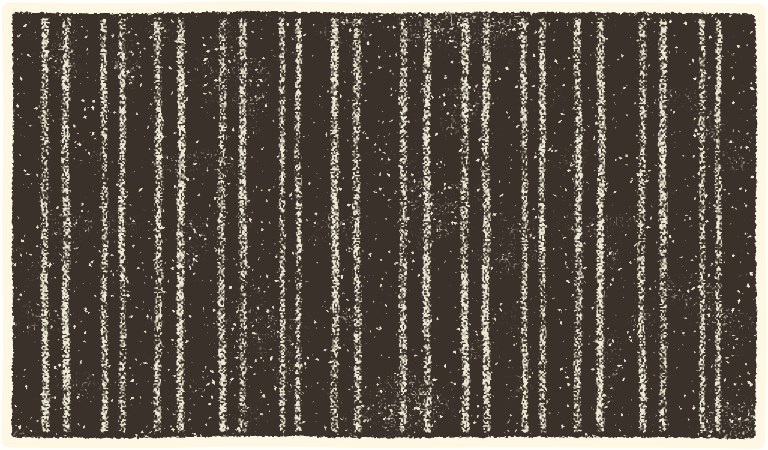
Give the GLSL for this pattern, as a Shadertoy shader.

```glsl
// Dark inked plate on cream paper, crossed by twelve pairs of chalky vertical stripes.
// Pair spacing and wear cycle every seven pairs; a softly thresholded value noise turns
// coverage into grain, and hashed cells scatter angular chips of bare paper over the ink.

const float HEIGHT = 450.0;              // design units down the canvas
const vec3 INK = vec3(0.226, 0.193, 0.165);
const vec3 CHALK = vec3(0.93, 0.91, 0.825);
const vec3 PAPER = vec3(0.998, 0.967, 0.89);
const vec3 BACKDROP = vec3(1.0, 1.0, 0.985);

const vec2 PLATE_HALF = vec2(371.8, 212.3);
const vec2 PAPER_HALF = vec2(381.7, 222.6);
const float STRIPE_HALF_LENGTH = 207.0;

const float PAIRS = 12.0;
const float PITCH = 60.0;
const float FIRST_PAIR = -330.0;         // centre of the first cell
const int CYCLE = 7;
const float SHIFT[CYCLE] = float[](1.5, -1.0, -4.5, -1.5, -4.0, -8.0, 1.0);
const float GAP[CYCLE] = float[](21.0, 18.0, 23.0, 21.0, 16.5, 22.0, 24.0);

const float GRAIN_SIZE = 1.5;
const float GRAIN_SOFTNESS = 0.30;
const float CHIP_CELL = 8.0;
const int CHIP_LAYERS = 3;

// Worn patches: centre and radius
const vec3 WEAR[3] = vec3[](vec3(20.0, -180.0, 65.0),
                            vec3(90.0, 205.0, 75.0),
                            vec3(355.0, -200.0, 55.0));

float hash(vec2 p) {
    vec3 q = fract(p.xyx * 0.1031);
    q += dot(q, q.yzx + 33.33);
    return fract((q.x + q.y) * q.z);
}

float noise(vec2 p) {
    vec2 i = floor(p), f = fract(p);
    f = f * f * (3.0 - 2.0 * f);
    vec2 e = vec2(1.0, 0.0);
    return mix(mix(hash(i), hash(i + e), f.x),
               mix(hash(i + e.yx), hash(i + e.xx), f.x), f.y);
}

float roundBox(vec2 p, vec2 halfSize, float radius) {
    vec2 q = abs(p) - halfSize + radius;
    return length(max(q, 0.0)) + min(max(q.x, q.y), 0.0) - radius;
}

float fill(float d, float aa) {
    return 1.0 - smoothstep(-0.6 * aa, 0.6 * aa, d);
}

// Chalk density of the two stripes in the nearest pair
float stripes(vec2 p) {
    float pair = clamp(floor((p.x - FIRST_PAIR) / PITCH + 0.5), 0.0, PAIRS - 1.0);
    int k = int(pair) % CYCLE;
    float centre = FIRST_PAIR + pair * PITCH + SHIFT[k];
    float baseWidth = mix(2.8, 3.6, clamp((GAP[k] - 16.5) / 4.5, 0.0, 1.0));
    float density = 0.0;
    for (int s = 0; s < 2; s++) {
        float side = float(s) * 2.0 - 1.0;
        float seed = float(k * 2 + s) * 17.0 + 5.0;
        float drift = 2.0 * (noise(vec2(seed, p.y / 85.0)) - 0.5)
                    + 0.7 * (noise(vec2(seed + 3.0, p.y / 13.0)) - 0.5);
        float width = baseWidth + 0.6 * (noise(vec2(seed + 7.0, p.y / 30.0)) - 0.5);
        float strength = mix(0.41, 0.67, noise(vec2(seed + 11.0, p.y / 75.0)));
        float d = abs(p.x - centre - side * 0.5 * GAP[k] - drift);
        density = max(density, strength * (1.0 - smoothstep(width - 1.8, width + 1.8, d)));
    }
    return density * (1.0 - smoothstep(-2.0, 2.0, abs(p.y) - STRIPE_HALF_LENGTH));
}

// Angular chips of varied size, more frequent where wear is high
float chips(vec2 p, float wear, float aa) {
    float cover = 0.0;
    float ragged = 2.0 * (noise(p / 1.4 + 71.0) - 0.5);
    for (int i = 0; i < CHIP_LAYERS; i++) {
        float layer = float(i);
        vec2 q = p / CHIP_CELL + layer * vec2(37.37, 53.61);
        vec2 id = floor(q);
        float size = hash(id + 19.0);
        float radius = 0.3 + 1.5 * size * size;
        vec2 spot = 0.25 + 0.5 * vec2(hash(id + 3.0), hash(id + 8.0));
        float turn = 6.2832 * hash(id + 57.0);
        vec2 axis = vec2(cos(turn), sin(turn));
        vec2 v = (fract(q) - spot) * CHIP_CELL;
        float d = 0.75 * abs(dot(v, axis)) + 1.2 * abs(dot(v, axis.yx * vec2(-1.0, 1.0)));
        float present = step(hash(id + 31.0), 0.16 + 0.35 * wear);
        cover = max(cover, present * mix(0.4, 1.0, size) * fill(d + ragged - radius, aa));
    }
    return cover;
}

void mainImage(out vec4 fragColor, in vec2 fragCoord) {
    float aa = HEIGHT / iResolution.y;
    vec2 p = (fragCoord - 0.5 * iResolution.xy) * aa;

    // Paper and ragged plate outlines
    vec2 sway = vec2(noise(vec2(p.y / 110.0, 4.0)), noise(vec2(p.x / 130.0, 9.0))) - 0.5;
    float rough = 1.5 * (noise(p / 3.0 + 90.0) - 0.5) + 2.0 * (noise(p / 1.5) - 0.5);
    float paper = fill(roundBox(p + 2.5 * sway, PAPER_HALF, 7.0), aa);
    float plate = fill(roundBox(p + 2.5 * sway, PLATE_HALF, 4.0) + rough, aa);

    // Local wear from broad noise and rubbed patches
    float wear = 0.5 * smoothstep(0.5, 0.95, noise(p / 32.0 + 15.0));
    for (int i = 0; i < 3; i++) {
        float reach = length((p - WEAR[i].xy) * vec2(1.0, 1.5)) / WEAR[i].z;
        wear = max(wear, 1.0 - smoothstep(0.1, 1.0, reach));
    }

    // Grain converts density to broken chalk
    float grain = noise(p / GRAIN_SIZE + 120.0);
    float density = max(stripes(p), 0.30 * wear * noise(p / 8.0 + 60.0));
    float chalk = smoothstep(-GRAIN_SOFTNESS, GRAIN_SOFTNESS, density - grain);
    chalk *= smoothstep(0.0, 0.12, density);
    chalk = max(chalk, chips(p, wear, aa));

    vec3 color = mix(BACKDROP, PAPER, paper);
    color = mix(color, mix(INK, CHALK, chalk), plate);
    fragColor = vec4(color, 1.0);
}
```
